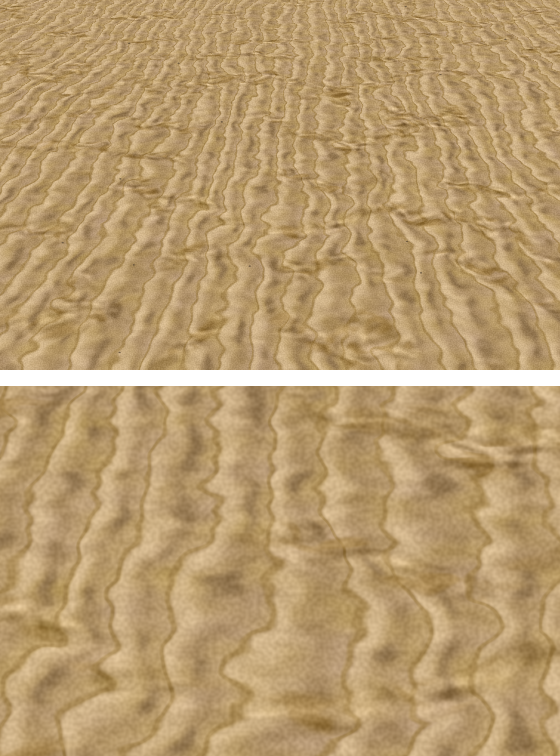
Top, the full canvas; bottom, a detail of the centre.
A Shadertoy shader for this texture:

```glsl
// Wind and tide ripples on a sandy beach, seen in perspective under low sun.

vec2 hash2(vec2 cell) {
    vec3 q = fract(cell.xyx * vec3(0.1031, 0.1030, 0.0973));
    q += dot(q, q.yzx + 33.33);
    return fract((q.xx + q.yz) * q.zy);
}

// Gradient noise, roughly -0.7 to 0.7
float noise(vec2 p) {
    vec2 cell = floor(p), f = p - cell;
    vec2 s = f * f * f * (f * (f * 6.0 - 15.0) + 10.0);
    vec4 corner;
    for (int i = 0; i < 4; i++) {
        vec2 o = vec2(i & 1, i >> 1);
        float angle = 6.2832 * hash2(cell + o + 71.0).x;
        corner[i] = dot(vec2(cos(angle), sin(angle)), f - o);
    }
    return 1.4 * mix(mix(corner.x, corner.y, s.x), mix(corner.z, corner.w, s.x), s.y);
}

float fbm(vec2 p) {
    float sum = 0.0, gain = 0.6;
    for (int i = 0; i < 3; i++) {
        sum += gain * noise(p);
        p = mat2(1.6, 0.5, -0.5, 1.6) * p + 13.7;
        gain *= 0.55;
    }
    return sum;
}

void mainImage(out vec4 fragColor, in vec2 fragCoord) {
    vec2 p = fragCoord / iResolution.y;
    float aspect = iResolution.x / iResolution.y;

    // Ground plane, with the horizon above the top of the canvas
    float depth = 1.0 / (1.67 - p.y);
    vec2 ground = vec2((p.x - 0.5 * aspect) * depth, depth);

    // Disturbed strips that cross the ripples
    float strip = depth / 0.1 + 0.9 * noise(ground * vec2(2.6, 4.0) + 5.0)
                + 0.35 * noise(ground * vec2(10.0, 12.0));
    float band = smoothstep(0.1, 0.9, cos(6.2832 * strip));
    band *= smoothstep(-0.3, 0.25, noise(ground * vec2(4.0, 9.0) + 31.0) + 0.1);

    // Ripple phase: a lean on the left, slow bends, scallops and fine jags
    float lean = (0.07 + 0.26 * (1.0 - smoothstep(-0.9, 0.5, ground.x))) * (depth - 0.6);
    float phase = (ground.x - lean) / 0.059
                + 0.7 * noise(ground * vec2(2.5, 4.0))
                + 0.45 * noise(vec2(ground.x * 7.0, strip * 1.3))
                + 0.26 * noise(ground * vec2(13.0, 30.0) + 9.0)
                + 0.15 * noise(ground * vec2(34.0, 75.0))
                + 0.4 * band * noise(ground * vec2(20.0, 45.0) + 3.0);
    float f = fract(phase);

    // Profile: sharp left edge, bright crest, spotted trough
    float along = noise(ground * vec2(16.0, 30.0) + 17.0);
    float crest = smoothstep(0.10, 0.20, f) * (1.0 - smoothstep(0.24, 0.58, f));
    crest *= clamp(0.9 + 0.6 * along, 0.0, 1.0) * (1.0 - 0.4 * band);
    float edge = smoothstep(0.0, 0.07, f) * (1.0 - smoothstep(0.09, 0.17, f));
    float trough = exp(-pow((f - 0.69) / 0.16, 2.0));
    float spots = smoothstep(-0.1, 0.45, noise(ground * vec2(22.0, 42.0) + 43.0));
    float far = smoothstep(0.6, 1.05, p.y);

    // Warm yellow and paler grey patches of sand
    float tint = fbm(ground * vec2(14.0, 36.0) + 23.0);
    vec3 sand = vec3(0.725, 0.607, 0.425) + 0.045 * fbm(ground * vec2(5.0, 9.0) + 61.0);
    sand += vec3(0.01, 0.01, 0.10) * tint;
    sand = mix(sand, vec3(0.64, 0.515, 0.30), 0.75 * edge);
    sand = mix(sand, vec3(0.63, 0.51, 0.345), trough * (0.45 + 0.4 * spots));
    sand = mix(sand, vec3(0.51, 0.405, 0.27), 0.55 * trough * spots * spots * (1.0 - 0.4 * far));
    sand = mix(sand, vec3(0.84, 0.73, 0.565), 0.9 * crest);

    // Churned, ochre lumps inside the strips, lit from above
    vec2 lump = ground * vec2(26.0, 72.0) + 0.6 * along;
    float relief = fbm(lump) - fbm(lump + vec2(0.15, 0.45));
    float ochre = smoothstep(-0.05, 0.35, fbm(lump * 0.8 + 7.0));
    sand = mix(sand, vec3(0.61, 0.475, 0.25), band * (0.1 + 0.65 * ochre));
    sand += relief * (0.05 + 0.15 * band);

    // Paler distance and fine grain
    sand = mix(sand, vec3(0.76, 0.645, 0.475), 0.15 * far);
    sand += 0.05 * noise(p * 250.0) + 0.02 * noise(p * 95.0 + 11.0);

    // Sparse dark bits of shell
    vec2 cell = floor(p * 13.0);
    vec2 pick = hash2(cell + 7.0);
    vec2 offset = fract(p * 13.0) - 0.2 - 0.6 * hash2(cell + 90.0);
    float fleck = 1.0 - smoothstep(0.01, 0.05, length(offset * vec2(0.8, 1.3)));
    sand = mix(sand, vec3(0.33, 0.27, 0.20), 0.7 * fleck * step(0.95, pick.x));

    fragColor = vec4(clamp(sand, 0.0, 1.0), 1.0);
}
```
